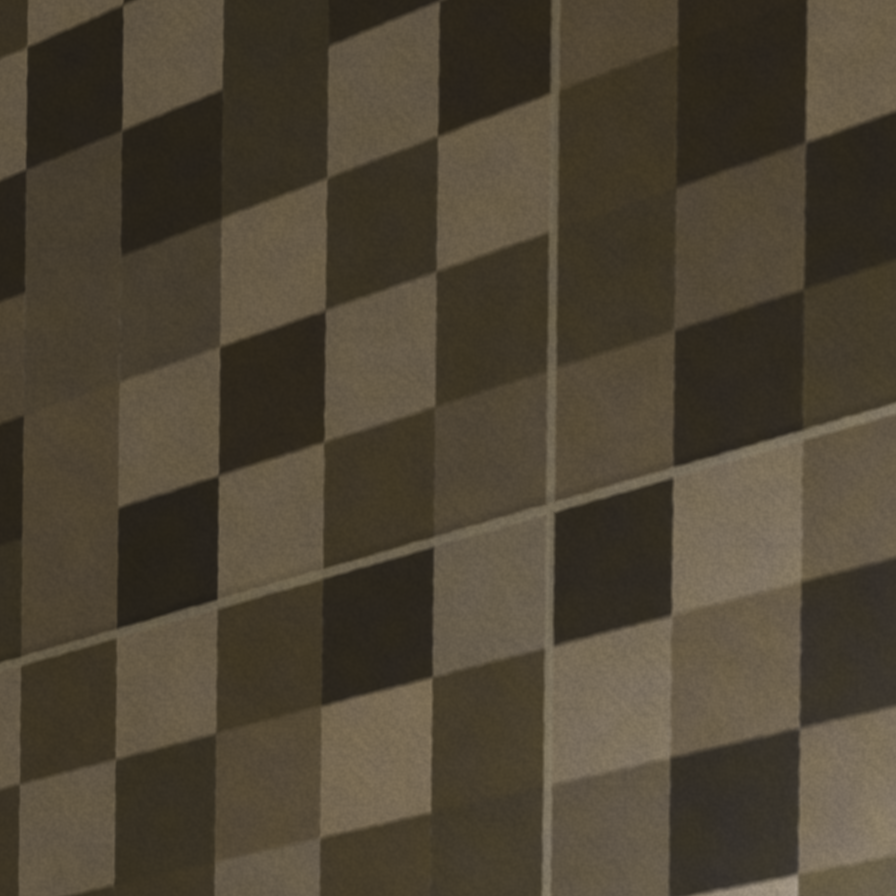
Give the GLSL for this texture, as a Shadertoy shader.

```glsl
// A wall of small brown and beige square tiles seen at a slant, with two pale
// grout lines crossing it. Canvas points are mapped to tile units by a perspective
// formula; tile tones mix a diagonal rhythm with a hash, then grain and light follow.

float hash(vec2 p) {
    vec3 q = fract(p.xyx * 0.1031);
    q += dot(q, q.yzx + 33.33);
    return fract((q.x + q.y) * q.z);
}

vec2 gradientAt(vec2 cell) {
    float angle = 6.2832 * hash(cell + 61.0);
    return vec2(cos(angle), sin(angle));
}

// Gradient noise, roughly -0.7 to 0.7
float noise(vec2 p) {
    vec2 i = floor(p), f = fract(p);
    vec2 s = f * f * f * (f * (f * 6.0 - 15.0) + 10.0);
    vec2 e = vec2(1.0, 0.0);
    float low = mix(dot(gradientAt(i), f), dot(gradientAt(i + e), f - e), s.x);
    float high = mix(dot(gradientAt(i + e.yx), f - e.yx),
                     dot(gradientAt(i + 1.0), f - 1.0), s.x);
    return mix(low, high, s.y);
}

// One of four glaze tones: diagonals repeat every five tiles, loosened by a hash
vec3 tileColor(vec2 cell) {
    float rhythm = cos(6.2832 * 0.4 * (cell.x - cell.y) + 0.52);
    float pick = 0.5 + 0.25 * rhythm + 0.46 * (hash(cell + 17.0) - 0.5);
    vec3 tone = pick < 0.33 ? vec3(0.172, 0.148, 0.107)
              : pick < 0.53 ? vec3(0.236, 0.204, 0.142)
              : pick < 0.68 ? vec3(0.315, 0.273, 0.203)
                            : vec3(0.405, 0.358, 0.280);
    float shift = hash(cell + 93.0) - 0.5;
    return tone * (1.0 + 0.14 * shift) + vec3(0.006, 0.0, -0.008) * shift;
}

// Canvas position to tile units: tiles grow to the right, rows climb
vec2 wallPosition(vec2 uv) {
    float across = uv.x + 0.0104 * (0.5 - uv.y) - 0.026;
    float stretch = 1.0 + 0.22 * across;
    float rise = uv.y - 0.255 - 0.289 * uv.x;
    return vec2(across / 0.1043, rise / 0.1367) / stretch;
}

void mainImage(out vec4 fragColor, in vec2 fragCoord) {
    vec2 uv = fragCoord / iResolution.xy;
    vec2 wall = wallPosition(uv);
    vec2 pixel = fwidth(wall);

    // Slightly uneven tile edges
    wall += 0.009 * vec2(noise(uv * 70.0), noise(uv * 70.0 + 31.0));

    // Blend the four nearest tiles across a narrow soft edge
    vec2 corner = floor(wall - 0.5);
    vec2 offset = fract(wall - 0.5) - 0.5;
    vec2 soft = max(vec2(0.020, 0.030), pixel);
    vec2 blend = smoothstep(-soft, soft, offset);
    vec3 color = vec3(0.0);
    for (int j = 0; j < 2; j++) {
        for (int i = 0; i < 2; i++) {
            vec2 side = vec2(i, j);
            vec2 weight = mix(1.0 - blend, blend, side);
            color += weight.x * weight.y * tileColor(corner + side);
        }
    }

    // Faint, broken highlights along the upright edges
    float seam = 1.0 - smoothstep(0.0, 0.03 + pixel.x, abs(offset.x));
    color += 0.025 * seam * smoothstep(-0.3, 0.5, noise(uv * vec2(50.0, 90.0)));

    // Wide grout: one upright line and one climbing line
    vec2 gap = abs(wall - vec2(5.0, 0.0));
    vec2 line = 1.0 - smoothstep(vec2(0.016), 0.05 + pixel, gap);
    float grout = max(line.x * 0.85, line.y * 0.9);
    color = mix(color, vec3(0.435, 0.395, 0.315), grout);

    // Dark rim where tiles meet the upper side of the climbing joint
    color *= 1.0 - 0.1 * smoothstep(0.03, 0.06, wall.y)
                       * (1.0 - smoothstep(0.06, 0.13, wall.y));

    // Cloudy patches, slanted streaks and fine grain
    float clouds = noise(uv * 16.0) + 0.6 * noise(uv * 37.0 + 9.0);
    float streaks = noise(vec2(uv.x + uv.y, (uv.x - uv.y) * 0.35) * 95.0);
    float grain = noise(uv * 170.0) + 0.7 * noise(uv * 290.0 + 5.0);
    color *= 1.0 + 0.05 * clouds + 0.045 * streaks + 0.07 * grain;
    color += vec3(0.010, 0.007, -0.012) * noise(uv * 24.0 + 47.0);

    // Cooler, brighter light toward the lower right
    float glow = uv.x * uv.x * pow(1.0 - uv.y, 1.5);
    color *= mix(0.94, 1.02, uv.x) + 0.06 * (0.5 - uv.y) + 0.60 * glow;
    color *= mix(vec3(1.0), vec3(1.0, 1.06, 1.24), glow);

    fragColor = vec4(clamp(color, 0.0, 1.0), 1.0);
}
```
